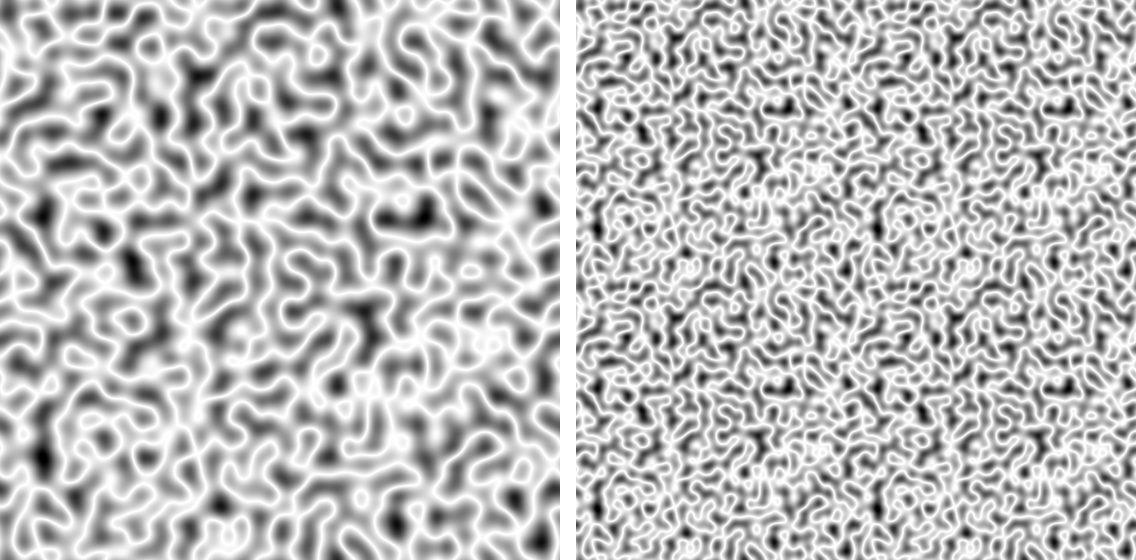
Left: one tile. Right: repeated 2 by 2.
This texture is drawn by a WebGL 1 fragment shader. Its source:

```glsl
precision highp float;
// Soft grey cells parted by bright winding veins: the absolute value of
// wrapping gradient noise, inverted so that zero crossings turn white and
// both the peaks and the hollows turn dark.

uniform vec2 u_resolution;

const float CELLS = 19.0;         // lattice cells across the tile
const float CONTRAST = 1.46;      // darkness per unit of noise
const float VEIN_SOFTNESS = 0.012;
const float LIFT = 0.5;           // share of plain value noise at the corners
const float TAU = 6.2831853;

// Two random values in 0..1 for a lattice point
vec2 hash2(vec2 p) {
  vec3 q = fract(p.xyx * vec3(0.1031, 0.1030, 0.0973) + 0.137);
  q += dot(q, q.yzx + 33.33);
  return fract((q.xx + q.yz) * q.zy);
}

// Slope of one corner, plus a lift that keeps the lattice from showing
float cornerNoise(vec2 corner, vec2 offset, float period) {
  vec2 random = hash2(mod(corner, period));
  float angle = TAU * random.x;
  vec2 slope = vec2(cos(angle), sin(angle));
  return dot(slope, offset) + LIFT * (random.y - 0.5);
}

// Gradient noise that repeats after a whole number of cells
float tilingNoise(vec2 p, float period) {
  vec2 cell = floor(p);
  vec2 f = p - cell;
  vec2 fade = f * f * f * (f * (f * 6.0 - 15.0) + 10.0);
  vec2 right = vec2(1.0, 0.0);
  vec2 up = vec2(0.0, 1.0);
  float bottom = mix(cornerNoise(cell, f, period),
                     cornerNoise(cell + right, f - right, period), fade.x);
  float top = mix(cornerNoise(cell + up, f - up, period),
                  cornerNoise(cell + 1.0, f - 1.0, period), fade.x);
  return mix(bottom, top, fade.y);
}

// Absolute value with a rounded tip, to smooth the vein centres
float softAbs(float x, float softness) {
  return sqrt(x * x + softness * softness) - softness;
}

void main() {
  vec2 uv = gl_FragCoord.xy / u_resolution;
  float noise = tilingNoise(uv * CELLS, CELLS);
  float grey = 1.0 - CONTRAST * softAbs(noise, VEIN_SOFTNESS);
  gl_FragColor = vec4(vec3(clamp(grey, 0.0, 1.0)), 1.0);
}
```
